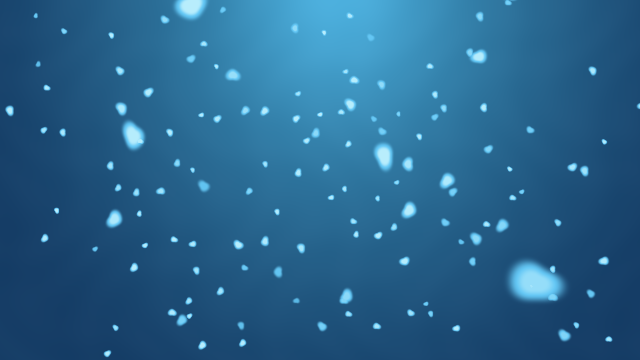
Give the GLSL for this background, as a Shadertoy shader.

```glsl
// Pale flakes drifting through deep blue water lit from above.
// A radial glow forms the backdrop; jittered cell grids scatter the flakes,
// each a soft disc whose rim is bent by sines.
#define GLOW_CENTER vec2(0.94, 1.03)
#define SWARM_CENTER vec2(0.91, 0.47)
#define GLOW_FALLOFF 12.0
#define SMALL_CELL 0.072
#define SMALL_RADIUS 0.0115
#define MEDIUM_CELL 0.15
#define MEDIUM_RADIUS 0.0195
#define RIM_WOBBLE 0.14

const vec3 DEEP_BLUE = vec3(0.085, 0.24, 0.40);
const vec3 MID_BLUE = vec3(0.19, 0.48, 0.64);
const vec3 GLOW_BLUE = vec3(0.30, 0.69, 0.87);
const vec3 FLAKE_BLUE = vec3(0.39, 0.78, 0.96);
const vec3 FLAKE_CORE = vec3(0.72, 0.93, 0.99);

vec3 hash3(vec2 cell, float seed) {
    vec3 q = fract(vec3(cell, seed) * vec3(0.1031, 0.1130, 0.0973));
    q += dot(q, q.yzx + 33.33);
    return fract((q.xxy + q.yzz) * q.zyx * 7.31);
}

// Soft lumpy disc: one at the core, zero outside the rim
float flake(vec2 offset, float radius, float phase) {
    float angle = atan(offset.y, offset.x);
    float rim = 1.0 + RIM_WOBBLE * (sin(2.0 * angle + phase)
              + 0.6 * sin(3.0 * angle - 1.7 * phase));
    return 1.0 - smoothstep(0.35, 1.3, length(offset) / (radius * rim));
}

// Chance that a cell holds a flake, highest inside the swarm
float swarmDensity(vec2 p) {
    vec2 q = (p - SWARM_CENTER) * vec2(1.75, 1.7);
    return 0.12 + 0.5 * exp(-dot(q, q));
}

// Strongest flake of one jittered grid at point p
float flakeLayer(vec2 p, float cellSize, float radius, float gain, float seed) {
    vec2 home = floor(p / cellSize);
    float cover = 0.0;
    for (int j = -1; j <= 1; j++) {
        for (int i = -1; i <= 1; i++) {
            vec2 cell = home + vec2(i, j);
            vec3 place = hash3(cell + 17.0, seed);
            vec3 look = hash3(cell + 71.0, seed + 5.0);
            vec2 center = (cell + 0.12 + 0.76 * place.xy) * cellSize;
            float present = step(place.z, gain * swarmDensity(center));
            float size = radius * mix(0.6, 1.2, look.x);
            float strength = mix(0.5, 1.0, sqrt(look.y));
            cover = max(cover, present * strength
                  * flake(p - center, size, 6.283 * look.z));
        }
    }
    return cover;
}

// Water lit from the top, darkening toward the lower corners
vec3 water(vec2 p) {
    float d = length((p - GLOW_CENTER) * vec2(1.0, 0.85));
    vec3 color = mix(MID_BLUE, DEEP_BLUE, smoothstep(0.2, 1.15, d));
    color = mix(color, GLOW_BLUE, exp(-GLOW_FALLOFF * d * d));
    float mottle = sin(23.0 * p.x + 3.0 * sin(11.0 * p.y))
                 * sin(19.0 * p.y + 2.0 * sin(13.0 * p.x));
    return color + 0.006 * mottle;
}

// Large flakes near the viewer
float nearFlakes(vec2 p) {
    float lump = 0.8 * flake((p - vec2(1.485, 0.215)) * vec2(0.9, 1.05), 0.066, 2.4);
    float top = flake(p - vec2(0.532, 0.985), 0.042, 0.6);
    float left = 0.95 * flake((p - vec2(0.37, 0.623)) * vec2(1.2, 0.9), 0.036, 3.0);
    float middle = flake((p - vec2(1.067, 0.567)) * vec2(1.1, 0.9), 0.032, 4.0);
    return max(max(lump, top), max(left, middle));
}

void mainImage(out vec4 fragColor, in vec2 fragCoord) {
    vec2 p = fragCoord / iResolution.y;
    vec3 color = water(p);

    float cover = flakeLayer(p, SMALL_CELL, SMALL_RADIUS, 1.0, 3.0);
    cover = max(cover, flakeLayer(p, MEDIUM_CELL, MEDIUM_RADIUS, 0.9, 11.0));
    cover = max(cover, nearFlakes(p));

    // Blue rim first, then the pale core
    color = mix(color, FLAKE_BLUE, smoothstep(0.0, 0.65, cover));
    color = mix(color, FLAKE_CORE, smoothstep(0.55, 1.0, cover));
    fragColor = vec4(color, 1.0);
}
```
